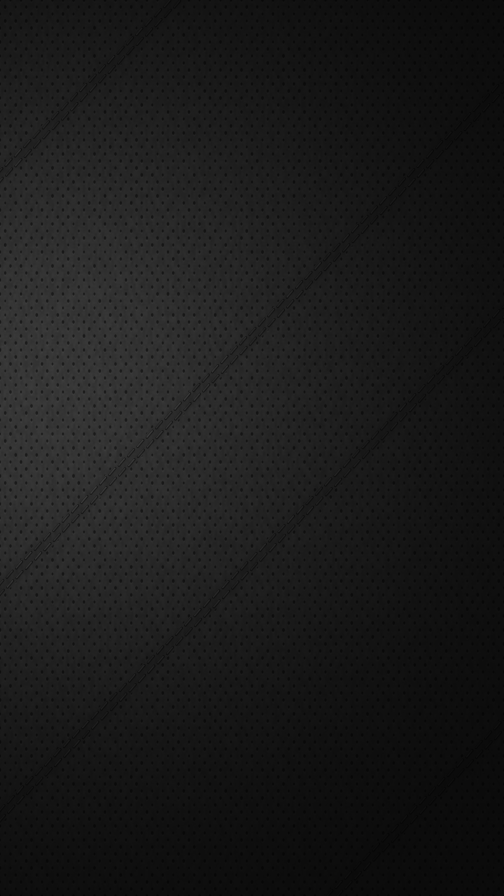
Reproduce this texture procedurally as a Shadertoy shader.

```glsl
// Dark perforated leather with diagonal double-stitched seams under a soft side light.

const float SEAM_PERIOD = 1.2685;               // distance along x - y after which a seam pair repeats
const vec2 SEAM_OFFSETS = vec2(0.3495, 1.169);  // the two seams inside one period
const vec2 HOLE_CELL = vec2(1.0 / 48.0, 1.0 / 36.0);
const float STITCH_PITCH = 0.0262;
const float ROW_OFFSET = 0.0072;                // stitch row to seam centre

float hash(vec2 p) {
    return fract(sin(dot(p, vec2(127.1, 311.7))) * 43758.5453);
}

float valueNoise(vec2 p) {
    vec2 i = floor(p), f = fract(p);
    f = f * f * (3.0 - 2.0 * f);
    float low = mix(hash(i), hash(i + vec2(1, 0)), f.x);
    float high = mix(hash(i + vec2(0, 1)), hash(i + vec2(1, 1)), f.x);
    return mix(low, high, f.y);
}

// Antialiased coverage of a signed distance
float fill(float d, float blur) {
    return 1.0 - smoothstep(-blur, blur, d);
}

// Horizontal capsule centred on the origin
float capsule(vec2 p, float halfLength, float radius) {
    p.x = max(abs(p.x) - halfLength, 0.0);
    return length(p) - radius;
}

// Distance to the nearest hole of one rectangular lattice
float holeLattice(vec2 p, vec2 shift) {
    vec2 q = p / HOLE_CELL + shift;
    vec2 local = (fract(q) - 0.5) * HOLE_CELL;
    float radius = 0.0017 + 0.0009 * hash(floor(q) + shift);
    return length(local * vec2(1.0, 0.7)) - radius;
}

// Two lattices, half a cell apart, form the staggered perforation
float holes(vec2 p) {
    return min(holeLattice(p, vec2(0.0)), holeLattice(p, vec2(0.5)));
}

// Seam space: x runs along the seam, y is the signed distance across it
vec2 seamSpace(vec2 p, float height, float offset) {
    float across = p.x + height - p.y - offset;
    across -= SEAM_PERIOD * round(across / SEAM_PERIOD);
    return vec2(p.x + p.y, across) * 0.70711;
}

// Brightness factor of the crease and its two stitch rows
float seamShade(vec2 s, float blur) {
    float shade = 1.0 - 0.1 * exp(-pow(s.y / 0.012, 2.0));
    for (int i = 0; i < 2; i++) {
        float side = float(i) * 2.0 - 1.0;
        float u = s.x / STITCH_PITCH + 0.25 * side;
        vec2 q = vec2((fract(u) - 0.5) * STITCH_PITCH, s.y - side * ROW_OFFSET);
        q.y += 0.08 * q.x;
        float wear = 0.85 + 0.3 * hash(vec2(floor(u), side));
        shade = mix(shade, 0.35, 0.7 * fill(capsule(q, 0.0085, 0.0027), blur));
        float thread = fill(capsule(q + vec2(0.0, 0.0008), 0.0078, 0.0014), blur);
        shade = mix(shade, 1.3 * wear, 0.7 * thread);
    }
    return shade;
}

// Soft light entering from the left edge
float sideLight(vec2 p, float height) {
    vec2 q = (p - vec2(0.07, 0.575 * height)) / vec2(0.67, 0.66);
    return 0.039 + 0.174 * exp(-dot(q, q));
}

void mainImage(out vec4 fragColor, in vec2 fragCoord) {
    vec2 p = fragCoord / iResolution.x;
    float height = iResolution.y / iResolution.x;
    float blur = 0.7 / iResolution.x;

    // Leather grain, drawn out slightly along the vertical
    float grain = valueNoise(p * vec2(210.0, 90.0)) + 0.5 * valueNoise(p * 300.0);
    float shade = 1.0 + 0.14 * (grain - 0.75);

    // Perforations, left out along the seams
    vec2 seamA = seamSpace(p, height, SEAM_OFFSETS.x);
    vec2 seamB = seamSpace(p, height, SEAM_OFFSETS.y);
    float panel = smoothstep(0.011, 0.014, min(abs(seamA.y), abs(seamB.y)));
    float lip = fill(holes(p + vec2(0.0, 0.0032)), blur);
    shade += 0.13 * panel * lip;
    shade = mix(shade, 0.38, 0.8 * panel * fill(holes(p), blur));

    // Stitching and light
    shade *= seamShade(seamA, blur) * seamShade(seamB, blur);
    vec3 leather = vec3(1.0, 1.0, 0.995);
    fragColor = vec4(leather * sideLight(p, height) * shade, 1.0);
}
```
